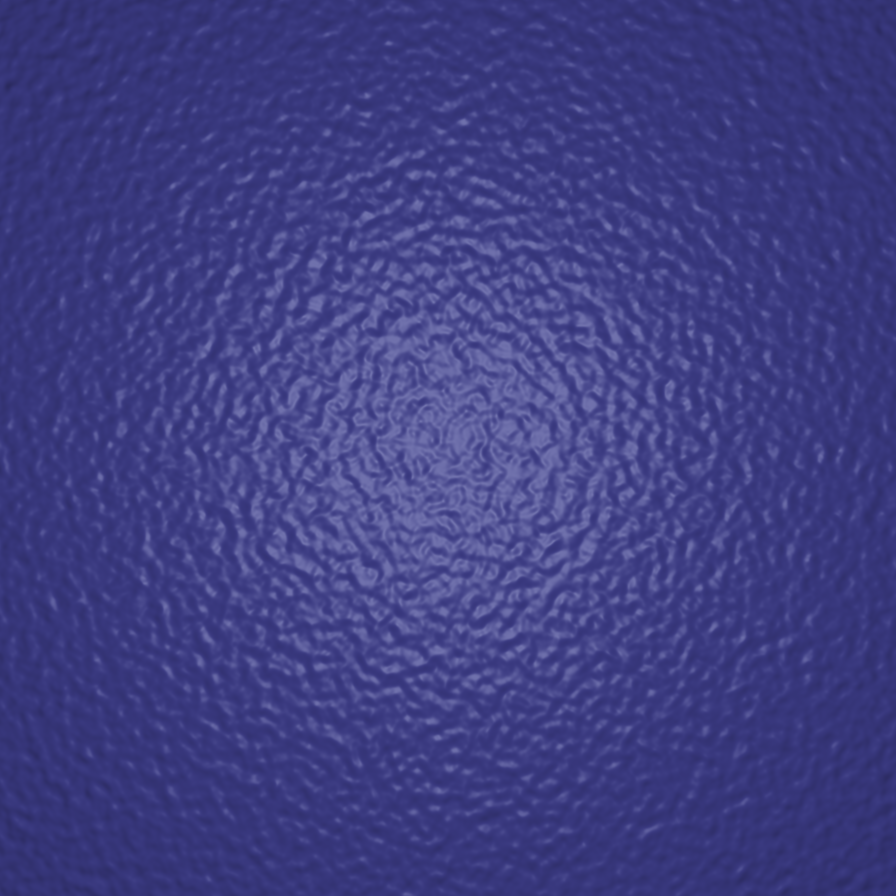
This texture is drawn by a Shadertoy shader. Its source:

```glsl
// Pebbled blue surface lit by one lamp above the centre of the canvas.
// Turned octaves of gradient noise form a height field; its slopes tilt the
// normals, which break the Blinn-Phong highlight into scattered glints.

const float LAMP_HEIGHT = 1.0;
const float GRAIN_SCALE = 62.0;   // coarse noise cells across the canvas
const float GRAIN_DEPTH = 0.165;  // bump height, in cells
const float GLOSS = 48.0;
const vec3 PAINT = vec3(0.231, 0.229, 0.521);
const vec3 SHEEN = vec3(0.208, 0.216, 0.156);

// Random unit vector for a lattice cell
vec2 cellGradient(vec2 cell) {
    vec3 q = fract(cell.xyx * vec3(0.1031, 0.1030, 0.0973));
    q += dot(q, q.yzx + 33.33);
    float angle = 6.28319 * fract((q.x + q.y) * q.z);
    return vec2(cos(angle), sin(angle));
}

float gradientNoise(vec2 p) {
    vec2 cell = floor(p), f = fract(p);
    vec2 blend = f * f * f * (f * (f * 6.0 - 15.0) + 10.0);
    vec2 e = vec2(1.0, 0.0);
    float a = dot(cellGradient(cell), f);
    float b = dot(cellGradient(cell + e.xy), f - e.xy);
    float c = dot(cellGradient(cell + e.yx), f - e.yx);
    float d = dot(cellGradient(cell + e.xx), f - e.xx);
    return mix(mix(a, b, blend.x), mix(c, d, blend.x), blend.y);
}

mat2 rotation(float angle) {
    float c = cos(angle), s = sin(angle);
    return mat2(c, s, -s, c);
}

// Three octaves, each turned so that no lattice direction stands out
float grainHeight(vec2 p) {
    vec2 q = p * GRAIN_SCALE;
    float height = 0.85 * gradientNoise(rotation(0.4) * q + 140.3);
    height += 0.45 * gradientNoise(rotation(1.2) * q * 1.35 + 231.7);
    return height + 0.12 * gradientNoise(rotation(2.0) * q * 2.1 + 317.1);
}

// Central differences; the step also softens the finest detail
vec3 surfaceNormal(vec2 p, float stepSize) {
    vec2 e = vec2(stepSize, 0.0);
    vec2 rise = vec2(grainHeight(p + e.xy) - grainHeight(p - e.xy),
                     grainHeight(p + e.yx) - grainHeight(p - e.yx));
    vec2 slope = rise * GRAIN_DEPTH / (2.0 * stepSize * GRAIN_SCALE);
    return normalize(vec3(-slope, 1.0));
}

vec3 shade(vec3 normal, vec3 toLamp, vec3 toEye) {
    float diffuse = max(dot(normal, toLamp), 0.0);
    vec3 halfway = normalize(toLamp + toEye);
    float glint = pow(max(dot(normal, halfway), 0.0), GLOSS);
    return PAINT * (0.3 + 0.7 * diffuse) + SHEEN * glint;
}

void mainImage(out vec4 fragColor, in vec2 fragCoord) {
    vec2 p = (fragCoord - 0.5 * iResolution.xy) / iResolution.y;
    vec3 normal = surfaceNormal(p, 0.0022);

    // Lamp and eye share the axis through the centre
    vec3 toLamp = normalize(vec3(-p, LAMP_HEIGHT));
    vec3 toEye = normalize(vec3(-p, LAMP_HEIGHT * 1.05));

    fragColor = vec4(shade(normal, toLamp, toEye), 1.0);
}
```
